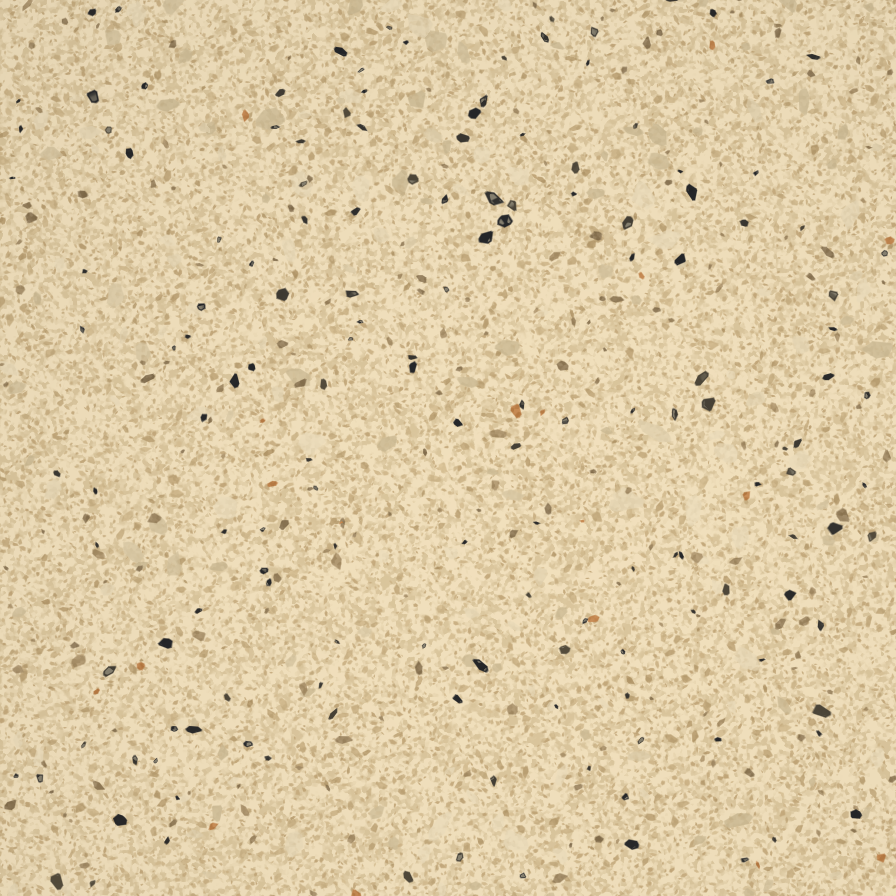
Give the GLSL for this texture, as a Shadertoy shader.

```glsl
// Cream quartz stone: fine sandy ground with tan grains, pale pebbles and dark chips.

vec3 hash3(vec2 p) {
    vec3 q = fract(p.xyx * vec3(0.1031, 0.1030, 0.0973));
    q += dot(q, q.yxz + 33.33);
    return fract((q.xxy + q.yzz) * q.zyx);
}

// Cellular noise: random cell values blended by nearness
float speckle(vec2 p) {
    vec2 cell = floor(p);
    float sum = 0.0, total = 0.0;
    for (int y = -1; y <= 1; y++)
    for (int x = -1; x <= 1; x++) {
        vec2 id = cell + vec2(x, y);
        vec3 h = hash3(id);
        vec2 d = id + h.xy - p;
        float w = exp(-7.0 * dot(d, d));
        sum += w * h.z;
        total += w;
    }
    return sum / total;
}

// Distance to a stretched, irregular five-sided chip of unit radius
float chipShape(vec2 p, vec3 h) {
    float turn = 6.2832 * h.x;
    p = mat2(cos(turn), -sin(turn), sin(turn), cos(turn)) * p;
    p *= vec2(mix(0.7, 1.0, h.y), mix(1.05, 1.6, h.z));
    float d = 0.85 * (length(p) - 1.05);
    for (int i = 0; i < 5; i++) {
        float k = float(i);
        float a = 1.2566 * k + 0.8 * fract(h.z * 7.0 + k * 0.618);
        float side = 0.65 + 0.35 * fract(h.y * 9.0 + k * 0.377);
        d = max(d, dot(p, vec2(cos(a), sin(a))) - side);
    }
    return d;
}

// Scattered chips: x = coverage, y = random tint, z = depth inside the chip
vec3 chips(vec2 uv, float scale, float density, float smallest, float largest, float seed) {
    vec2 p = uv * scale, cell = floor(p);
    float soft = max(0.0011, 0.9 / iResolution.y);
    vec3 result = vec3(0.0);
    for (int y = -1; y <= 1; y++)
    for (int x = -1; x <= 1; x++) {
        vec2 id = cell + vec2(x, y);
        vec3 h = hash3(id + seed);
        if (h.z > density) continue;
        vec3 shape = hash3(id + seed + 57.3);
        float size = fract(h.z * 91.7);
        float radius = mix(smallest, largest, size * size);
        float d = chipShape((p - id - h.xy) / (scale * radius), shape) * radius;
        float cover = smoothstep(soft, -soft, d);
        if (cover > result.x) result = vec3(cover, fract(shape.x * 13.7), -d / radius);
    }
    return result;
}

void mainImage(out vec4 fragColor, in vec2 fragCoord) {
    vec2 uv = fragCoord / iResolution.y;

    // Sandy ground
    float fine = speckle(uv * 270.0);
    float coarse = speckle(uv * 130.0 + 41.0);
    float sand = 0.6 * fine + 0.4 * coarse;
    vec3 color = mix(vec3(0.845, 0.765, 0.605), vec3(0.935, 0.868, 0.73),
                     smoothstep(0.2, 0.62, sand));

    // Large pebbles, from cream to greyish beige
    vec3 pebble = chips(uv, 26.0, 0.24, 0.006, 0.015, 11.0);
    vec3 pebbleColor = mix(vec3(0.79, 0.72, 0.57), vec3(0.91, 0.85, 0.72),
                           smoothstep(0.1, 0.8, pebble.y));
    color = mix(color, pebbleColor + 0.03 * (fine - 0.5), 0.85 * pebble.x);

    // Small and medium tan grains
    vec3 grain = chips(uv, 155.0, 0.38, 0.0013, 0.0034, 23.0);
    color = mix(color, mix(vec3(0.74, 0.63, 0.45), vec3(0.84, 0.75, 0.58), grain.y),
                0.9 * grain.x * (1.0 - 0.8 * pebble.x));
    grain = chips(uv, 72.0, 0.36, 0.0022, 0.0058, 37.0);
    vec3 tan1 = mix(vec3(0.68, 0.57, 0.39), vec3(0.82, 0.73, 0.56), sqrt(grain.y));
    color = mix(color, tan1 + 0.06 * (fine - 0.5), 0.9 * grain.x * (1.0 - 0.7 * pebble.x));

    // Brown chips, a few of them rusty
    vec3 brown = chips(uv, 34.0, 0.2, 0.0025, 0.0075, 53.0);
    vec3 brownColor = mix(vec3(0.48, 0.40, 0.28), vec3(0.68, 0.58, 0.42), brown.y);
    brownColor = mix(brownColor, vec3(0.72, 0.47, 0.25), step(0.93, brown.y));
    color = mix(color, brownColor + 0.1 * (fine - 0.5), 0.9 * brown.x);

    // Near-black chips with grey glints
    vec3 dark = chips(uv, 25.0, 0.23, 0.0027, 0.0088, 71.0);
    float glint = smoothstep(0.55, 0.85, coarse) * smoothstep(0.1, 0.4, dark.z);
    vec3 darkColor = mix(vec3(0.10, 0.11, 0.13), vec3(0.30, 0.27, 0.21), dark.y * dark.y);
    color = mix(color, mix(darkColor, vec3(0.50, 0.48, 0.42), glint), 0.95 * dark.x);

    // Slight falloff of light toward the upper left
    vec2 away = uv - vec2(0.6, 0.4);
    color *= 1.01 - 0.07 * dot(away, away);

    fragColor = vec4(color, 1.0);
}
```
